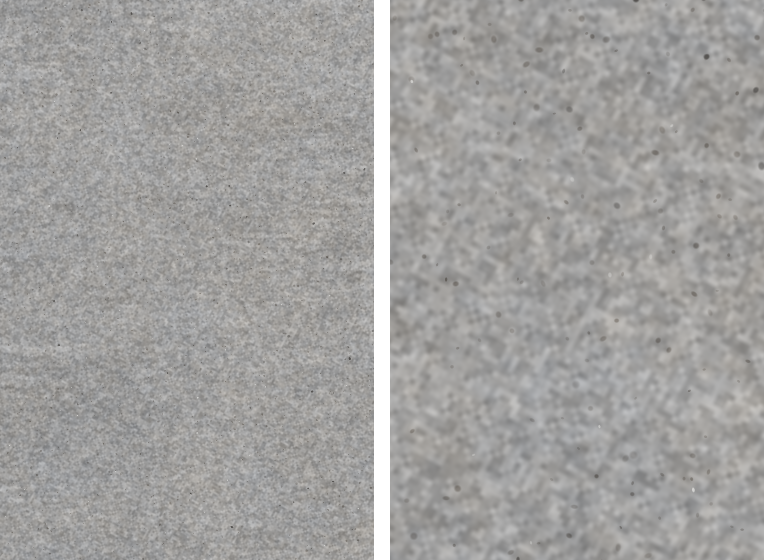
Left: the whole. Right: its middle third, enlarged.
Write a Shadertoy shader that draws this texture.

```glsl
// Weathered grey concrete: fine sandy grain with faint horizontal trowel streaks,
// soft warm and cool stains, scattered dark pits and a few pale mineral flecks.
// Layers of value noise build the grain; jittered grids place the pits and flecks.

float hash(vec2 p) {
    vec3 q = fract(vec3(p.xyx) * 0.1031);
    q += dot(q, q.yzx + 33.33);
    return fract((q.x + q.y) * q.z);
}

// Value noise centred on zero
float noise(vec2 p) {
    vec2 cell = floor(p), f = fract(p);
    f = f * f * (3.0 - 2.0 * f);
    float low = mix(hash(cell), hash(cell + vec2(1, 0)), f.x);
    float high = mix(hash(cell + vec2(0, 1)), hash(cell + vec2(1, 1)), f.x);
    return mix(low, high, f.y) - 0.5;
}

float fbm(vec2 p) {
    float sum = 0.0, amp = 0.6;
    for (int i = 0; i < 4; i++) {
        sum += amp * noise(p);
        p = p * 2.03 + 17.7;
        amp *= 0.55;
    }
    return sum;
}

// Strength of irregular specks on a jittered grid; radii are in cell units
float specks(vec2 p, float density, float minRadius, float maxRadius, float seed) {
    vec2 home = floor(p);
    float strength = 0.0;
    for (int y = -1; y <= 1; y++)
    for (int x = -1; x <= 1; x++) {
        vec2 cell = home + vec2(x, y);
        vec2 key = cell + seed;
        vec2 d = p - cell - vec2(hash(key + 11.3), hash(key + 47.1));
        float angle = 6.283 * hash(key + 71.9);
        d = mat2(cos(angle), sin(angle), -sin(angle), cos(angle)) * d;
        d.y *= 1.0 + 0.7 * hash(key + 23.7);
        float size = hash(key + 89.3);
        float radius = mix(minRadius, maxRadius, size * size);
        float shape = 1.0 - smoothstep(0.45 * radius, 1.25 * radius, length(d));
        float present = step(hash(key), density);
        strength = max(strength, present * shape * mix(0.4, 1.0, hash(key + 5.5)));
    }
    return strength;
}

void mainImage(out vec4 fragColor, in vec2 fragCoord) {
    vec2 uv = fragCoord / iResolution.y;
    float right = fragCoord.x / iResolution.x;
    vec2 turned = mat2(0.88, 0.48, -0.48, 0.88) * uv;

    // Sandy grain, slightly wider than tall
    float grey = 0.622;
    grey += 0.15 * noise(turned * 290.0 + 40.0);
    grey += 0.10 * noise(uv * vec2(125.0, 185.0) + 90.0);
    grey += 0.04 * noise(turned * 62.0 + 15.0);

    // Trowel streaks, fading in and out
    float streakFade = smoothstep(-0.2, 0.25, fbm(uv * vec2(4.0, 9.0) + 61.0));
    grey += 0.075 * streakFade * noise(uv * vec2(16.0, 150.0) + 8.0);
    grey += 0.025 * noise(uv * vec2(5.0, 45.0) + 33.0);

    // Broad blotches and a gentle light from the upper right
    grey += 0.045 * fbm(uv * vec2(5.0, 7.0) + 3.0);
    grey += 0.018 * (right - 0.5) + 0.012 * (uv.y - 0.5);

    // Warm and cool stains
    float warmth = 0.005 + 0.022 * fbm(uv * vec2(9.0, 14.0) + 25.0)
                 + 0.018 * noise(turned * 95.0 + 70.0) + 0.004 * (right - 0.5);
    vec3 color = grey + warmth * vec3(0.7, 0.0, -1.0);

    // Small brownish pits, then sparse deep ones, thicker at the upper right
    float corner = smoothstep(0.3, 1.0, 0.5 * (right + uv.y));
    float smallPits = specks(uv * 110.0, 0.13 + 0.06 * corner, 0.12, 0.29, 7.0);
    float deepPits = specks(uv * 36.0, 0.04 + 0.08 * corner, 0.055, 0.115, 310.0);
    color -= smallPits * vec3(0.15, 0.16, 0.17);
    color = mix(color, vec3(0.27, 0.26, 0.25), 0.85 * deepPits);

    // Pale mineral flecks
    float flecks = specks(uv * 46.0, 0.055, 0.05, 0.085, 530.0);
    color = mix(color, vec3(0.88, 0.88, 0.87), 0.8 * flecks);

    fragColor = vec4(clamp(color, 0.0, 1.0), 1.0);
}
```
